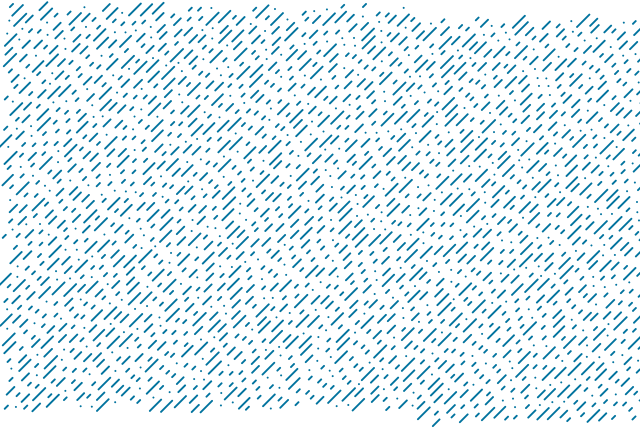
Give the GLSL for this pattern, as a Shadertoy shader.

```glsl
// Slanted rain of round-ended dashes and dots in blue on white
#define LANE 0.0176        // distance between neighbouring lanes
#define PITCH 0.039        // mean slot length along a lane
#define SLOT_JITTER 0.84   // spread of the slot borders, below 1
#define SWAY 0.0055        // sideways scatter within a lane
#define RADIUS 0.00222     // half the dash thickness
#define STEP_X 0.657       // where the field shifts, share of the width
#define MARGIN 0.044       // blank strip, below on the left, above on the right
#define INK vec3(0.005, 0.45, 0.62)
#define PAPER vec3(1.0)

const float DIAGONAL = 0.70710678;

// Integer hash of a cell and a channel, from 0 to 1
float hash(ivec2 cell, uint channel) {
    uvec2 q = uvec2(cell) * uvec2(1597334673u, 3812015801u);
    uint n = (q.x ^ q.y ^ (channel * 2654435769u)) * 1664525u + 1013904223u;
    n = ((n >> 15) ^ n) * 2246822519u;
    n = ((n >> 13) ^ n) * 3266489917u;
    n ^= n >> 16;
    return float(n >> 8) / 16777216.0;
}

// Border before a slot, in pitches
float slotBorder(ivec2 slot) {
    return float(slot.x) + SLOT_JITTER * (hash(slot, 1u) - 0.5);
}

// Half length of a dash: wide slots hold long ones, narrow slots dots
float halfLength(float slotWidth, float vary) {
    float size = slotWidth < 0.75 ? 0.0
               : slotWidth < 1.09 ? 0.0048
               : slotWidth < 1.34 ? 0.0120
               : 0.0190;
    return size * mix(0.9, 1.08, vary);
}

// Whether a dash centre lies in the stepped field
bool inField(vec2 center, float aspect) {
    bool left = center.x < STEP_X * aspect;
    float low = left ? MARGIN : 0.012;
    float high = left ? 0.988 : 1.0 - MARGIN;
    return center.x > 0.008 && center.y > low && center.y < high;
}

// Distance to the nearest dash in the lane of p
float dashDistance(vec2 p, float aspect) {
    vec2 along = vec2(p.x + p.y, p.y - p.x) * DIAGONAL;
    float lane = floor(along.y / LANE);
    float shift = fract(lane * 0.618034);
    float place = along.x / PITCH + shift;
    float nearest = 1.0;

    for (int k = -1; k <= 1; k++) {
        ivec2 slot = ivec2(int(floor(place)) + k, int(lane));
        float start = slotBorder(slot);
        float end = slotBorder(slot + ivec2(1, 0));

        // Dash centre in lane axes and on the canvas
        vec2 c = vec2((0.5 * (start + end) - shift) * PITCH,
                      (lane + 0.5) * LANE + SWAY * (hash(slot, 2u) - 0.5));
        vec2 center = vec2(c.x - c.y, c.x + c.y) * DIAGONAL;
        if (!inField(center, aspect)) continue;

        // Capsule along the lane
        float reach = halfLength(end - start, hash(slot, 3u));
        vec2 d = abs(along - c);
        d.x = max(d.x - reach, 0.0);
        nearest = min(nearest, length(d) - RADIUS);
    }
    return nearest;
}

void mainImage(out vec4 fragColor, in vec2 fragCoord) {
    float pixel = 1.0 / iResolution.y;
    float aspect = iResolution.x * pixel;
    float d = dashDistance(fragCoord * pixel, aspect);
    float cover = 1.0 - smoothstep(-0.65 * pixel, 0.65 * pixel, d);
    fragColor = vec4(mix(PAPER, INK, cover), 1.0);
}
```
